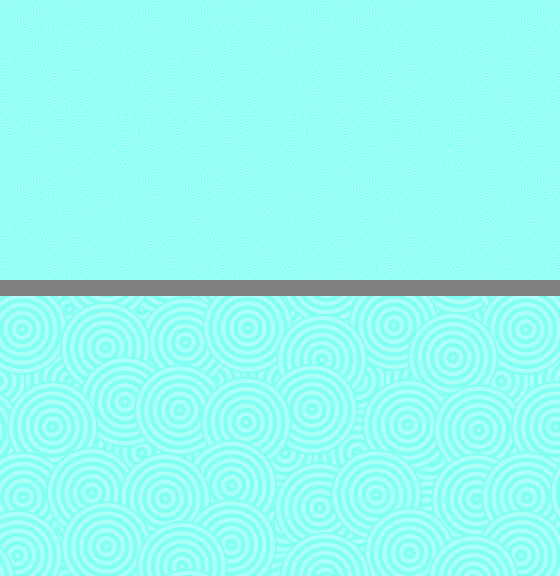
Top, the full canvas; bottom, a detail of the centre.
Reproduce this pattern procedurally as a Shadertoy shader.

```glsl
// Overlapping discs of fine concentric rings in pale aqua, lower discs in front.
#define CELLS_ACROSS 23.35
#define TILE_CELLS 7.0
#define DISC_RADIUS 0.635
#define RING_COUNT 5.5
#define JITTER 0.58
#define DARK_AQUA vec3(0.507, 1.0, 0.948)
#define LIGHT_AQUA vec3(0.673, 1.0, 0.973)

// Two random values per cell, repeating with the tile.
vec2 cellHash(vec2 cell) {
    vec2 c = mod(cell, TILE_CELLS);
    vec3 p = fract(vec3(c.xyx) * vec3(0.1031, 0.1030, 0.0973) + 0.37);
    p += dot(p, p.yzx + 33.33);
    return fract((p.xx + p.yz) * p.zy);
}

// Paints one ringed disc over the colour below it.
vec3 paintDisc(vec3 below, vec2 offset, float pixel) {
    float r = length(offset);
    float spacing = DISC_RADIUS / RING_COUNT;
    float t = r / spacing;
    float bandEdge = (0.25 - abs(t - round(t))) * spacing;
    float light = clamp(0.5 + bandEdge / pixel, 0.0, 1.0);
    float cover = clamp(0.5 + (DISC_RADIUS - r) / pixel, 0.0, 1.0);
    return mix(below, mix(DARK_AQUA, LIGHT_AQUA, light), cover);
}

void mainImage(out vec4 fragColor, in vec2 fragCoord) {
    float pixel = CELLS_ACROSS / iResolution.x;
    vec2 pos = fragCoord * pixel + vec2(0.25, 0.4);
    vec2 home = floor(pos);
    vec3 color = DARK_AQUA;

    // Regular back layer on the cell corners fills the gaps.
    for (int y = 1; y >= 0; y--)
        for (int x = 0; x <= 1; x++)
            color = paintDisc(color, pos - home - vec2(x, y), pixel);

    // Scattered front layer, row by row downwards; in each row the higher discs first.
    for (int y = 1; y >= -1; y--)
        for (int pass = 0; pass < 2; pass++)
            for (int x = -1; x <= 1; x++) {
                vec2 cell = home + vec2(x, y);
                vec2 shift = cellHash(cell) - 0.5;
                if ((shift.y < 0.0) == (pass == 1))
                    color = paintDisc(color, pos - cell - 0.5 - shift * JITTER, pixel);
            }

    fragColor = vec4(color, 1.0);
}
```
